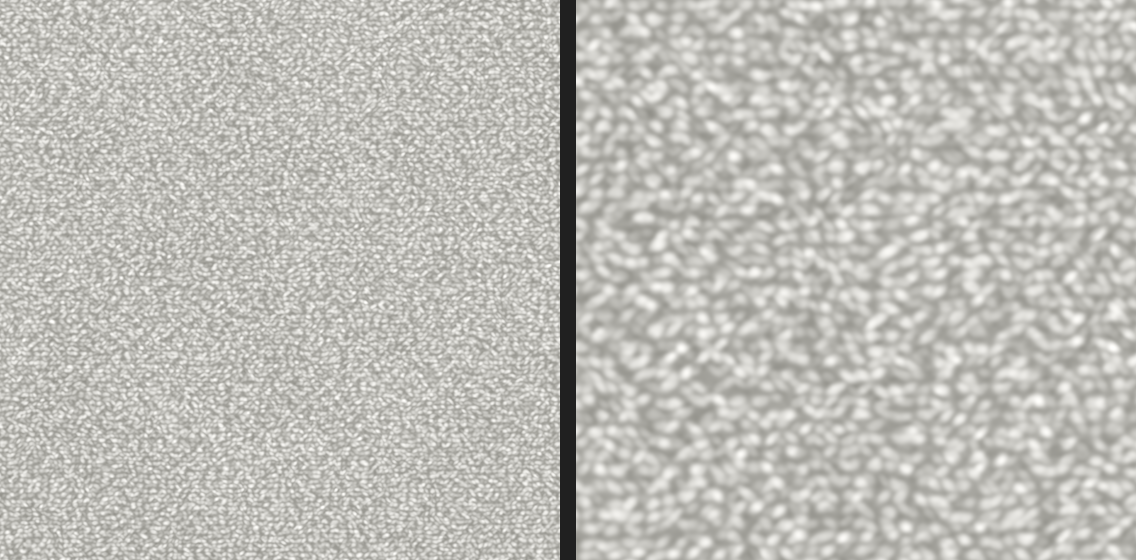
Left: the whole. Right: its middle third, enlarged.
A WebGL 2 fragment shader for this texture:

```glsl
#version 300 es
precision highp float;
// Pale grey loop-pile carpet: fine rows of small, uneven, softly shaded tufts.

#define TUFTS vec2(130.0, 122.0)        // tufts across and rows up the canvas
#define JITTER vec2(0.85, 0.55)         // scatter of tufts along and across rows
#define TUFT_SHAPE vec2(0.88, 1.16)     // inverse radii, wider than tall
#define SLANT 0.9                       // random lean of each tuft
#define FALLOFF 6.0                     // how quickly a tuft drops into its gap
#define BASE vec3(0.761, 0.757, 0.736)  // mean yarn colour
#define TONE_CONTRAST 0.150             // brightness spread between tufts
#define RELIEF 0.280                    // shading from gap to crown
#define FIBRE 0.080                     // fine yarn grain
#define MOTTLE 0.032                    // broad cloudy variation

uniform vec2 u_resolution;
out vec4 fragColor;

uint scramble(uint n) {
    n = n * 747796405u + 2891336453u;
    n = ((n >> ((n >> 28u) + 4u)) ^ n) * 277803737u;
    return (n >> 22u) ^ n;
}

float hash(vec2 cell, uint seed) {
    uvec2 c = uvec2(ivec2(cell) + 4096);
    return float(scramble(c.x + scramble(c.y + scramble(seed))) >> 8u) / 16777216.0;
}

float valueNoise(vec2 p, uint seed) {
    vec2 cell = floor(p);
    vec2 f = p - cell;
    f = f * f * (3.0 - 2.0 * f);
    float low = mix(hash(cell, seed), hash(cell + vec2(1, 0), seed), f.x);
    float high = mix(hash(cell + vec2(0, 1), seed), hash(cell + vec2(1, 1), seed), f.x);
    return mix(low, high, f.y);
}

// Yarn tone about -1..1; leaning away from its neighbours avoids large clumps.
float yarnTone(vec2 cell) {
    float beside = hash(cell + vec2(1, 0), 4u) + hash(cell + vec2(0, 1), 4u) - 1.0;
    return 2.0 * (hash(cell, 4u) - 0.5 - 0.2 * beside);
}

// Returns blended yarn tone in x and pile height (0..1) in y.
vec2 pile(vec2 p) {
    vec2 home = floor(p);
    float toneSum = 0.0, weightSum = 0.0;
    for (int j = -1; j <= 1; j++) {
        for (int i = -1; i <= 1; i++) {
            vec2 cell = home + vec2(i, j);
            vec2 scatter = vec2(hash(cell, 1u), hash(cell, 2u)) - 0.5;
            vec2 d = p - cell - 0.5 - scatter * JITTER;
            d.y += d.x * SLANT * (hash(cell, 3u) - 0.5);
            d *= TUFT_SHAPE;
            float weight = exp(-FALLOFF * dot(d, d));
            toneSum += weight * yarnTone(cell);
            weightSum += weight;
        }
    }
    return vec2(toneSum / (weightSum + 0.25), 1.0 - exp(-1.4 * weightSum));
}

void main() {
    vec2 uv = gl_FragCoord.xy / u_resolution;

    // Rows wander a little, so the weave is not perfectly straight.
    vec2 p = uv * TUFTS;
    p.y += 0.7 * valueNoise(uv * vec2(14.0, 20.0), 5u);
    p.x += 1.0 * valueNoise(uv * 24.0, 6u);
    vec2 tuft = pile(p);

    // Fine fibres and broad clouds vary the tuft shading.
    float fibre = valueNoise(uv * vec2(230.0, 270.0), 7u) - 0.5;
    float cloud = 0.6 * valueNoise(uv * 7.0, 8u) + 0.4 * valueNoise(uv * 19.0, 9u) - 0.5;
    float light = TONE_CONTRAST * tuft.x + RELIEF * (tuft.y - 0.48)
                + FIBRE * fibre + MOTTLE * cloud;

    // Shadows lean slightly towards warm olive.
    vec3 colour = BASE + light * vec3(1.0, 1.0, 1.03);
    fragColor = vec4(clamp(colour, 0.0, 1.0), 1.0);
}
```
